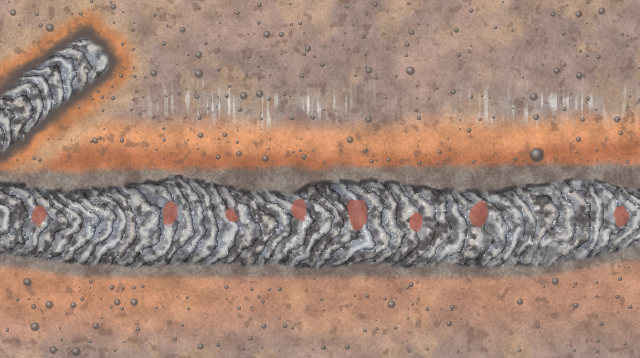
Give the GLSL for this texture, as a WebGL 2 fragment shader.

```glsl
#version 300 es
precision highp float;

#define RIPPLE_PITCH 0.046
#define RIPPLE_BULGE 0.075
#define EDGE_ROUGHNESS 0.016
#define BAND_HEIGHT 0.60
#define GRAIN 0.20
#define SPATTER_DENSITY 0.30
#define TACK_START vec2(-0.06, 0.61)
#define TACK_END vec2(0.235, 0.83)
#define TACK_RADIUS 0.073

uniform vec2 u_resolution;
out vec4 outColor;

const vec3 STEEL = vec3(0.68, 0.57, 0.52);
const vec3 SCALE_GREY = vec3(0.61, 0.59, 0.58);
const vec3 ORANGE = vec3(0.86, 0.60, 0.43);
const vec3 RUST = vec3(0.66, 0.40, 0.29);
const vec3 TAN = vec3(0.76, 0.63, 0.51);
const vec3 SOOT = vec3(0.45, 0.40, 0.38);
const vec3 SILVER = vec3(0.83, 0.84, 0.83);

float hash(vec2 p) {
  vec3 q = fract(vec3(p.xyx) * 0.1031);
  q += dot(q, q.yzx + 33.33);
  return fract((q.x + q.y) * q.z);
}

float noise(vec2 p) {
  vec2 i = floor(p), f = fract(p);
  f = f * f * (3.0 - 2.0 * f);
  return mix(mix(hash(i), hash(i + vec2(1, 0)), f.x),
             mix(hash(i + vec2(0, 1)), hash(i + vec2(1, 1)), f.x), f.y);
}

float fbm(vec2 p) {
  float sum = 0.0, amp = 0.5;
  for (int k = 0; k < 5; k++) {
    sum += amp * noise(p);
    p = mat2(1.6, 1.2, -1.2, 1.6) * p + 17.3;
    amp *= 0.5;
  }
  return sum;
}

// Soft band that is 1 between lo and hi
float band(float v, float lo, float hi, float soft) {
  return smoothstep(lo - soft, lo + soft, v) * (1.0 - smoothstep(hi - soft, hi + soft, v));
}

// Round droplet: dark rim, lit from the upper left
vec3 droplet(vec3 base, vec2 d, float r, float strength) {
  float cover = 1.0 - smoothstep(r * 0.75, r * 1.15, length(d));
  float light = smoothstep(0.8, 0.0, length(d / r - vec2(-0.2, 0.3)));
  vec3 metal = mix(vec3(0.36, 0.32, 0.31), vec3(0.65, 0.64, 0.63), light);
  return mix(base, metal, cover * strength);
}

vec3 spatter(vec3 base, vec2 p, float cells, float density) {
  vec2 id = floor(p * cells);
  vec2 offset = 0.3 + 0.4 * vec2(hash(id + 3.1), hash(id + 9.7));
  float size = mix(0.08, 0.23, pow(hash(id + 5.3), 2.0));
  float present = step(hash(id + 1.9), density);
  return droplet(base, (p * cells - id - offset) / cells, size / cells, 0.75 * present);
}

// Overlapping crescents; s runs along the seam, v spans -1..1 across it
vec3 weldMetal(float s, float v, vec2 p) {
  float warp = fbm(p * 13.0) - 0.5;
  float phase = (s - RIPPLE_BULGE * (1.0 - v * v)) / RIPPLE_PITCH + 2.2 * warp;
  float id = floor(phase), t = fract(phase);
  float tone = hash(vec2(id, 4.0));
  float rough = fbm(p * 62.0), fine = noise(p * 170.0);
  float crest = band(t, 0.42, 0.72, 0.16);
  float groove = band(t, 0.88, 1.1, 0.09);
  vec3 c = mix(vec3(0.34, 0.32, 0.32), vec3(0.58, 0.58, 0.60), smoothstep(0.25, 0.7, rough));
  c = mix(c, vec3(0.55, 0.60, 0.68), 0.5 * tone * smoothstep(0.4, 0.65, fbm(p * 19.0 + 8.0)));
  float shine = crest * smoothstep(0.32, 0.62, rough + 0.18 * tone);
  c = mix(c, mix(vec3(0.80, 0.75, 0.69), SILVER, tone), 0.8 * shine);
  c *= 1.0 - 0.4 * groove;
  c = mix(c, vec3(0.92), 0.65 * smoothstep(0.76, 0.94, fine) * smoothstep(0.35, 0.6, rough));
  return c * mix(1.03, 0.72, smoothstep(0.55, 1.0, abs(v)));
}

void main() {
  vec2 p = gl_FragCoord.xy / u_resolution.y;
  float x = p.x, y = p.y;
  float cloud = fbm(p * 5.0), mottle = fbm(p * 24.0), grit = noise(p * 190.0);
  float wobble = fbm(p * 16.0) - 0.48;

  // Oxidised plate, above and below the seam
  vec3 col = mix(STEEL, vec3(0.57, 0.50, 0.48), smoothstep(0.35, 0.65, cloud) * 0.65);
  col = mix(col, TAN, 0.55 * smoothstep(0.48, 0.68, fbm(p * 11.0 + 4.0)));
  float lower = band(y, 0.08, 0.30, 0.10) * mix(0.85, 0.6, smoothstep(0.3, 0.9, x));
  col = mix(col, vec3(0.79, 0.55, 0.42), lower);

  // Heat-tinted band, rustier towards the seam
  float hy = y - BAND_HEIGHT - 0.025 * smoothstep(1.0, 1.79, x) + 0.07 * (cloud - 0.48);
  col = mix(col, ORANGE, 0.95 * band(hy, -0.10, 0.055, 0.04));
  col = mix(col, RUST, 0.7 * band(hy, -0.09, -0.025, 0.028));

  // Mill scale with fine upright scratches
  float patches = band(x, 0.45, 0.98, 0.12) + band(x, 1.32, 1.75, 0.12);
  patches *= band(y + 0.06 * wobble, 0.665, 0.755, 0.035);
  col = mix(col, SCALE_GREY, 0.55 * patches * smoothstep(0.3, 0.55, mottle));
  float streak = noise(vec2(x * 150.0, y * 14.0)) * (0.6 + 0.5 * noise(p * 36.0));
  col = mix(col, vec3(0.85, 0.83, 0.80), 0.75 * patches * smoothstep(0.48, 0.72, streak));

  // Tack weld and its heat halo
  vec2 axis = TACK_END - TACK_START, rel = p - TACK_START;
  float h = clamp(dot(rel, axis) / dot(axis, axis), 0.0, 1.0);
  float tack = length(rel - axis * h) - TACK_RADIUS + 0.045 * wobble;
  col = mix(col, TAN, 0.8 * (1.0 - smoothstep(0.06, 0.13, tack)));
  col = mix(col, vec3(0.78, 0.51, 0.34), 0.85 * band(tack, 0.0, 0.055, 0.02));

  // Surface grain and droplets
  col *= 1.0 + GRAIN * (1.6 * (mottle - 0.48) + 0.6 * (grit - 0.5));
  col = mix(col, vec3(0.46, 0.36, 0.32), 0.45 * smoothstep(0.60, 0.74, fbm(p * 42.0)));
  col = spatter(col, p, 17.0, SPATTER_DENSITY);
  col = spatter(col, p + 3.7, 34.0, SPATTER_DENSITY * 0.8);
  col = droplet(col, p - vec2(1.50, 0.567), 0.021, 0.95);
  col = mix(col, SOOT * 0.85, 1.0 - smoothstep(0.005, 0.032, tack));
  float across = clamp(dot(rel, vec2(-axis.y, axis.x)) / length(axis) / TACK_RADIUS, -1.0, 1.0);
  vec3 tackMetal = weldMetal(dot(rel, normalize(axis)), across, p + 2.0);
  col = mix(col, tackMetal, 1.0 - smoothstep(-0.016, 0.002, tack));

  // Main seam: sooty margin, then rippled metal
  float top = 0.482 + 0.018 * cos((x - 0.47) * 11.22) + EDGE_ROUGHNESS * 2.0 * wobble;
  float bottom = 0.258 + 0.03 * smoothstep(0.25, 0.0, x) + 0.045 * smoothstep(1.45, 1.79, x);
  bottom += EDGE_ROUGHNESS * 2.0 * wobble;
  float margin = band(y + 0.03 * wobble, bottom - 0.032, 0.522 + 0.012 * x, 0.014);
  vec3 soot = mix(SOOT, vec3(0.56, 0.53, 0.50), smoothstep(0.3, 0.7, mottle));
  col = mix(col, soot * (0.9 + 0.2 * grit), 0.92 * margin);
  float v = clamp((2.0 * y - top - bottom) / (top - bottom), -1.0, 1.0);
  vec3 metal = weldMetal(x, v, p);
  metal = mix(metal, SILVER, 0.3 * smoothstep(0.9, 1.5, x) * smoothstep(0.45, 0.65, fbm(p * 38.0)));

  // Flaked red primer, one chance per cell along the seam
  float cell = floor(x / 0.18);
  vec2 flake = vec2((cell + 0.35 + 0.3 * hash(vec2(cell, 2.0))) * 0.18,
                    0.36 + 0.07 * hash(vec2(cell, 7.0)));
  float chip = length((p - flake) * vec2(1.25, 0.85)) + 0.055 * wobble;
  float chipCover = (1.0 - smoothstep(0.023, 0.030, chip)) * step(0.2, hash(vec2(cell, 11.0)));
  metal = mix(metal, vec3(0.66, 0.39, 0.34) * (0.8 + 0.4 * mottle), 0.85 * chipCover);
  col = mix(col, metal, band(y, bottom, top, 0.007));
  float crust = band(y, top - 0.008, top + 0.004, 0.005) * smoothstep(0.4, 0.6, noise(p * 48.0));
  col = mix(col, vec3(0.22, 0.20, 0.20), 0.7 * crust);

  outColor = vec4(clamp(col, 0.0, 1.0), 1.0);
}
```
